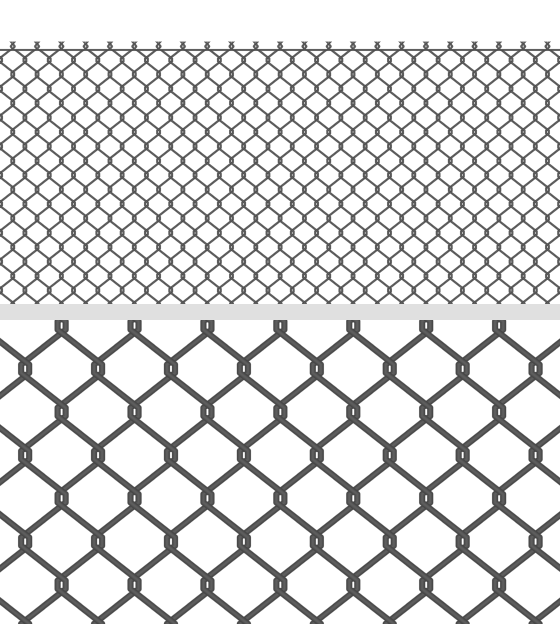
Top, the full canvas; bottom, a detail of the centre.
Reproduce this pattern procedurally as a WebGL 1 fragment shader.

```glsl
precision highp float;
// Chain-link fence of grey wire with a top rail and twisted wire ends, on white.

uniform vec2 u_resolution;

const float COLUMNS = 23.04;                // mesh repeats across the canvas
const vec2 MESH = vec2(1.0, 1.185);         // one repeat, in column widths
const float WIRE = 0.042;                   // half the wire thickness
const float RAIL = 0.18;                    // rail depth below the first knot row

float segmentDistance(vec2 p, vec2 a, vec2 b) {
  vec2 ab = b - a;
  return length(p - a - ab * clamp(dot(p - a, ab) / dot(ab, ab), 0.0, 1.0));
}

// Distance to a wire that comes in from the left, hooks past the knot and returns.
float hookDistance(vec2 p) {
  p.y = abs(p.y);
  float strand = segmentDistance(p, vec2(-0.35, 0.374), vec2(0.055, 0.057));
  return min(strand, segmentDistance(p, vec2(0.055, 0.057), vec2(0.055, 0.0)));
}

// Offset from the centre of the nearest knot in the staggered lattice.
vec2 nearestKnot(vec2 p) {
  vec2 a = (fract(p / MESH + 0.5) - 0.5) * MESH;
  vec2 b = (fract(p / MESH) - 0.5) * MESH;
  vec2 fa = abs(a) / MESH;
  vec2 fb = abs(b) / MESH;
  return fa.x + fa.y < fb.x + fb.y ? a : b;
}

// Lays a round wire over the shade below: paler core, darker sides.
float drawWire(float below, float d, float pixel) {
  float shade = mix(0.37, 0.265, smoothstep(0.0, WIRE, d));
  float cover = 1.0 - smoothstep(-0.75 * pixel, 0.75 * pixel, d - WIRE);
  return mix(below, shade, cover);
}

void main() {
  float pixel = COLUMNS / u_resolution.x;
  vec2 p = vec2(gl_FragCoord.x, u_resolution.y - gl_FragCoord.y) * pixel;
  p -= vec2(0.525, 1.875);                  // y runs down from the first knot row

  // Mesh: the interlocked wires swap over and under at each knot
  vec2 knot = nearestKnot(p);
  float left = hookDistance(knot);
  float right = hookDistance(vec2(-knot.x, knot.y));
  bool leftOver = knot.y < 0.0;
  float mesh = drawWire(1.0, leftOver ? right : left, pixel);
  mesh = drawWire(mesh, leftOver ? left : right, pixel);

  // Twisted pair of wire ends above the rail
  float x = fract(p.x + 0.5) - 0.5;
  float sway = 0.07 * sin((p.y + 0.07) * 15.0);
  float cut = -0.12 - p.y;
  float ends = drawWire(1.0, max(abs(x + sway) * 0.85, cut), pixel);
  ends = drawWire(ends, max(abs(x - sway) * 0.85, cut), pixel);

  // Rail across the join
  float shade = p.y > RAIL ? mesh : ends;
  shade = drawWire(shade, abs(p.y - RAIL) + 0.004, pixel);

  gl_FragColor = vec4(vec3(shade), 1.0);
}
```
